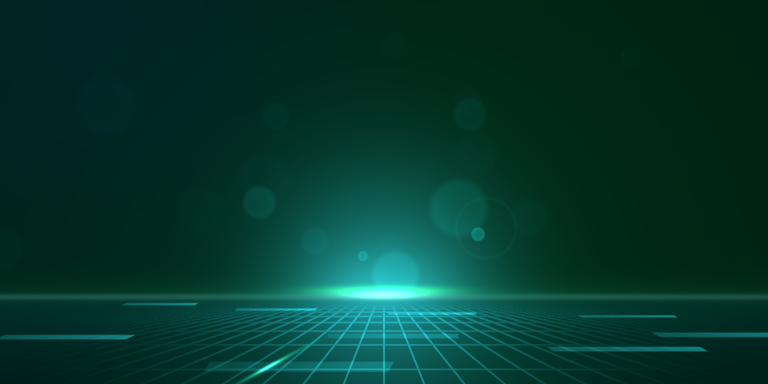
This background is drawn by a WebGL 1 fragment shader. Its source:

```glsl
precision highp float;
// Glowing teal horizon over a perspective light grid, with soft bokeh and floating bars.
uniform vec2 u_resolution;

float hash(float n) {
  n = fract(n * 0.1031);
  n *= n + 33.33;
  return fract(n * (n + n));
}

// Soft filled disc with a slightly brighter rim
float bokeh(vec2 p, vec2 center, float radius) {
  float d = length(p - center) / radius;
  return (1.0 - smoothstep(0.75, 1.08, d)) * (0.65 + 0.35 * d * d);
}

// Flat bar whose ends lean toward the vanishing point
float bar(vec2 p, vec2 center, vec2 halfSize, float pixel) {
  vec2 d = p - center;
  d.x += d.y * (center.x - 1.0) * 2.5;
  vec2 edge = smoothstep(-pixel, pixel, halfSize - abs(d));
  return edge.x * edge.y * (0.75 + 0.25 * d.x / halfSize.x);
}

float lineMask(float dist, float width, float pixel) {
  return 1.0 - smoothstep(width, width + 1.3 * pixel, dist);
}

void main() {
  float pixel = 1.0 / u_resolution.y;
  vec2 p = (gl_FragCoord.xy - 0.5 * u_resolution) * pixel + vec2(1.0, 0.5);
  float horizon = 0.232;
  vec2 d = p - vec2(1.0, horizon);
  float ground = 1.0 - smoothstep(-0.006, 0.006, d.y);

  // Dark backdrop with a blue tint in the upper left
  vec3 color = mix(vec3(0.0, 0.135, 0.072), vec3(0.0, 0.15, 0.12), ground);
  color += vec3(0.0, 0.0, 0.07) * exp(-2.5 * dot(p - vec2(0.2, 0.95), p - vec2(0.2, 0.95)));
  color += vec3(0.0, 0.05, 0.03) * exp(-2.0 * dot(d, d));
  color *= 1.0 - 0.25 * ground * smoothstep(0.05, 0.25, -d.y) * smoothstep(0.3, 1.0, abs(d.x));

  // Dome of light and its reflection on the floor
  float dome = exp(-12.0 * d.x * d.x - 11.0 * d.y * d.y);
  color += vec3(0.10, 0.34, 0.40) * dome * mix(1.0, 0.65, ground);
  color += vec3(0.06, 0.18, 0.22) * exp(-30.0 * d.x * d.x - 90.0 * d.y * d.y);

  // Faint scattered bokeh in the sky
  float sky = 1.0 - ground;
  for (int i = 0; i < 14; i++) {
    float n = float(i) * 7.0 + 3.0;
    vec2 center = vec2(2.0 * hash(n), 0.3 + 0.6 * hash(n + 1.7));
    float radius = 0.02 + 0.07 * hash(n + 3.1);
    color += vec3(0.0, 0.025, 0.03) * bokeh(p, center, radius) * hash(n + 5.3) * sky;
  }

  // Brighter bokeh around the dome
  vec3 haze = vec3(0.01, 0.10, 0.10) * sky;
  color += haze * 0.8 * bokeh(p, vec2(0.676, 0.472), 0.045);
  color += haze * 0.8 * bokeh(p, vec2(1.195, 0.458), 0.080);
  color += haze * 0.5 * bokeh(p, vec2(1.224, 0.702), 0.045);
  color += haze * 0.4 * bokeh(p, vec2(0.820, 0.372), 0.038);
  color += haze * 0.8 * bokeh(p, vec2(1.030, 0.285), 0.065);
  color += haze * 2.2 * bokeh(p, vec2(1.245, 0.390), 0.019);
  color += haze * 1.2 * bokeh(p, vec2(0.945, 0.333), 0.014);
  float ring = abs(length(p - vec2(1.266, 0.406)) - 0.078);
  color += haze * 0.25 * (1.0 - smoothstep(0.0, 0.008, ring));

  // Perspective floor grid
  float depth = max(0.262 - p.y, 0.01);
  float slope = d.x / depth;
  float column = abs(fract(slope / 0.4 + 0.5) - 0.5) * 0.4 * depth * inversesqrt(1.0 + slope * slope);
  float row = abs(fract(0.56 / depth) - 0.5) * depth * depth / 0.56;
  float grid = max(lineMask(column, 0.0008, pixel), 0.7 * lineMask(row, 0.0006, pixel));
  grid *= smoothstep(0.035, 0.10, depth) * exp(-4.5 * d.x * d.x);
  color += vec3(0.06, 0.25, 0.28) * grid * ground;

  // Distant thin bars
  float bars = 0.0;
  for (int i = 0; i < 4; i++) {
    float n = float(i);
    vec2 center = vec2(0.417 + 0.25 * n + 0.052 * n * n, 0.208 - 0.016 * n + 0.0018 * n * n);
    bars += bar(p, center, vec2(0.095 + 0.01 * n, 0.003), pixel);
  }
  // Near bars, wrapping across the floor
  for (int i = 0; i < 5; i++) {
    float n = float(i);
    float fourth = step(2.5, n) - step(3.5, n);
    float x = mod(0.17 + 0.854 * n, 1.953);
    float y = 0.122 + 0.003 * n - 0.086 * fourth - 0.043 * step(3.5, n);
    vec2 halfSize = vec2(0.17 + 0.03 * step(2.5, n) + 0.04 * fourth, 0.006 + 0.007 * fourth);
    float strength = 1.0 - 0.55 * fourth - 0.5 * step(0.5, n) * step(n, 1.5);
    bars += strength * bar(p, vec2(x, y), halfSize, pixel);
  }
  color += vec3(0.07, 0.33, 0.37) * bars;

  // Diagonal light streak on the floor
  vec2 s = p - vec2(0.70, 0.045);
  vec2 along = normalize(vec2(0.88, 0.48));
  float t = dot(s, along);
  float across = dot(s, vec2(-along.y, along.x));
  color += vec3(0.05, 0.45, 0.30) * exp(-110.0 * t * t - 45000.0 * across * across);
  color += vec3(0.30, 0.60, 0.60) * exp(-900.0 * t * t - 60000.0 * across * across);

  // Horizon haze, thin line and bright core
  color += vec3(0.02, 0.10, 0.07) * exp(-abs(d.y) * 38.0) * (0.5 + 0.5 * exp(-d.x * d.x));
  color += vec3(0.10, 0.10, 0.09) * exp(-pow((d.y + 0.006) / 0.008, 2.0));
  vec2 flare = p - vec2(1.0, 0.243);
  color += vec3(0.12, 0.55, 0.12) * exp(-45.0 * flare.x * flare.x - 8000.0 * flare.y * flare.y);
  color += vec3(0.40, 0.45, 0.40) * exp(-110.0 * d.x * d.x - 9000.0 * d.y * d.y);

  gl_FragColor = vec4(clamp(color, 0.0, 1.0), 1.0);
}
```
